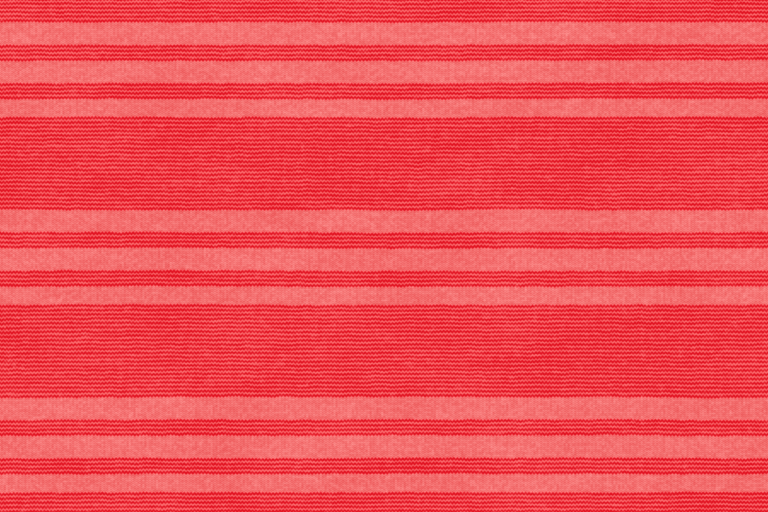
A Shadertoy shader for this texture:

```glsl
const float ROWS = 120.15;        // knitted rows per canvas height
const float REPEAT_ROWS = 44.0;   // rows in one stripe repeat
const float TOP_OFFSET = 0.0447;  // top edge of the first pale band
const float STITCHES = 150.0;     // stitches per canvas height
const float WOBBLE = 0.3;         // drift of the rows, in rows
const float GRAIN = 0.30;         // stitch to stitch variation
const float FUZZ = 0.22;          // pale fibre flecks
const float TAU = 6.2831853;

const vec3 DEEP_RED = vec3(0.89, 0.09, 0.145);
const vec3 LINE_PINK = vec3(0.97, 0.37, 0.385);
const vec3 BAND_PINK = vec3(0.955, 0.44, 0.44);

float hash(vec2 p) {
    return fract(sin(dot(p, vec2(127.1, 311.7))) * 43758.5453);
}

float noise(vec2 p) {
    vec2 cell = floor(p);
    vec2 f = fract(p);
    f = f * f * (3.0 - 2.0 * f);
    float low = mix(hash(cell), hash(cell + vec2(1, 0)), f.x);
    float high = mix(hash(cell + vec2(0, 1)), hash(cell + vec2(1, 1)), f.x);
    return mix(low, high, f.y);
}

// Signed distance in rows to the group of three pale bands
float paleBands(float row) {
    float r = mod(row + 11.0, REPEAT_ROWS) - 11.0;
    float wide = min(abs(r - 2.5), abs(r - 11.5)) - 2.5;
    float narrow = abs(r - 20.0) - 2.0;
    return min(wide, narrow);
}

void mainImage(out vec4 fragColor, in vec2 fragCoord) {
    vec2 p = fragCoord / iResolution.y;
    float rowsPerPixel = ROWS / iResolution.y;
    float stitchFade = 1.0 - smoothstep(0.3, 0.7, STITCHES / iResolution.y);

    // Rows counted downward, with slow drift and stitch zigzag
    float row = (1.0 - p.y - TOP_OFFSET) * ROWS;
    row += WOBBLE * (noise(p * vec2(5.0, 8.0)) - 0.5);
    row += 0.25 * (noise(p * vec2(60.0, 40.0)) - 0.5);
    float zigzag = cos(TAU * p.x * STITCHES) * stitchFade;
    float knitRow = row + 0.12 * zigzag;

    // Yarn variation: single stitches, soft patches, streaks along the rows
    float grain = noise(vec2(p.x * STITCHES * 1.5, row * 2.0)) - 0.5;
    float patches = noise(p * vec2(9.0, 14.0) + 31.0) - 0.5;
    float streaks = noise(vec2(p.x * 16.0, floor(row + 0.5) * 7.3)) - 0.5;
    float fuzz = smoothstep(0.72, 0.95, noise(p * vec2(110.0, 150.0) + 7.0));

    // Fine pink lines at the row boundaries of the red ground
    float lineFade = 1.0 - smoothstep(0.45, 0.8, rowsPerPixel);
    float wave = 0.5 + 0.5 * cos(TAU * knitRow) * lineFade;
    float lineAmount = pow(wave, 1.1);
    lineAmount += GRAIN * grain + 0.16 * patches + 0.20 * streaks;
    lineAmount += FUZZ * fuzz;
    vec3 ground = mix(DEEP_RED, LINE_PINK, clamp(lineAmount, 0.0, 1.1));

    // Pale bands with a faint half-row knit
    float knit = 0.022 * cos(2.0 * TAU * knitRow);
    knit *= 1.0 - smoothstep(0.2, 0.45, rowsPerPixel);
    float tone = knit + 0.012 * zigzag + 0.11 * grain;
    tone += 0.035 * patches + 0.03 * streaks + 0.035 * fuzz;
    vec3 band = BAND_PINK + tone * vec3(0.3, 1.0, 0.95);

    float edge = max(0.5 * rowsPerPixel, 0.12);
    float pale = 1.0 - smoothstep(-edge, edge, paleBands(knitRow));
    vec3 color = mix(ground, band, pale);
    fragColor = vec4(clamp(color, 0.0, 1.0), 1.0);
}
```
